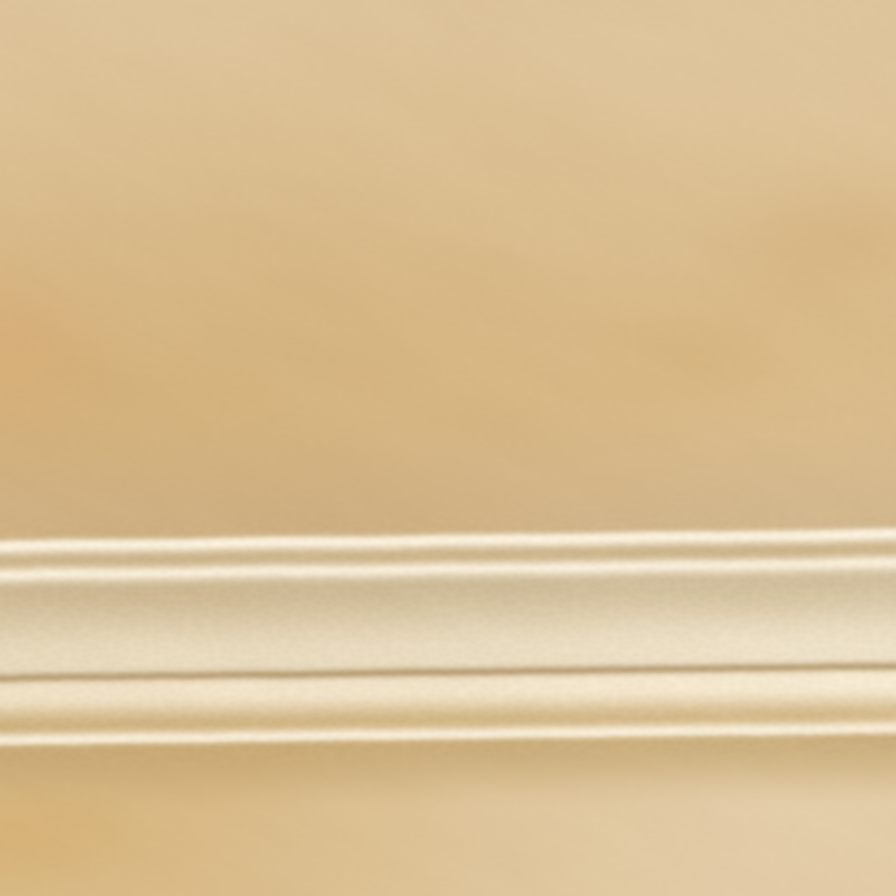
Reproduce this texture procedurally as a Shadertoy shader.

```glsl
vec2 hash2(vec2 cell) {
    vec3 q = fract(cell.xyx * vec3(0.1031, 0.1030, 0.0973));
    q += dot(q, q.yzx + 33.33);
    return fract((q.xx + q.yz) * q.zy);
}

// Distance to the nearest scattered point
float cellular(vec2 p) {
    vec2 cell = floor(p), local = fract(p);
    float nearest = 2.0;
    for (int j = -1; j <= 1; j++)
        for (int i = -1; i <= 1; i++) {
            vec2 offset = vec2(i, j);
            vec2 delta = offset + hash2(cell + offset) - local;
            nearest = min(nearest, dot(delta, delta));
        }
    return sqrt(nearest);
}

// Soft mottling, roughly -1 to 1
float layeredSines(vec2 p) {
    float sum = 0.0, amplitude = 0.5;
    for (int i = 0; i < 5; i++) {
        sum += amplitude * sin(p.x + 1.3 * sin(p.y + float(i))) * cos(0.8 * p.y + 0.5 * sin(p.x));
        p = mat2(1.5, 1.0, -1.0, 1.5) * p + 2.7;
        amplitude *= 0.58;
    }
    return sum;
}

float ridge(float height, float center, float width) {
    float d = (height - center) / width;
    return exp(-d * d);
}

float glow(vec2 uv, vec2 center, vec2 radius) {
    vec2 d = (uv - center) / radius;
    return exp(-dot(d, d));
}

vec3 upperWall(vec2 uv, float height) {
    vec3 shade = mix(vec3(0.805, 0.685, 0.505), vec3(0.832, 0.703, 0.497), smoothstep(0.39, 0.56, height));
    vec3 wall = mix(shade, vec3(0.867, 0.765, 0.600), smoothstep(0.54, 1.0, height));
    wall += vec3(0.020, 0.030, 0.045) * smoothstep(0.25, 0.95, uv.x) * smoothstep(1.1, 0.6, uv.y);
    wall += vec3(0.010, -0.020, -0.025) * glow(uv, vec2(0.0, 0.61), vec2(0.10, 0.08));
    wall -= vec3(0.020, 0.035, 0.050) * glow(uv, vec2(0.94, 0.73), vec2(0.12, 0.06));
    wall -= vec3(0.008, 0.016, 0.028) * glow(uv, vec2(0.78, 0.61), vec2(0.10, 0.06));
    return wall;
}

vec3 lowerWall(vec2 uv, float height) {
    vec3 wall = mix(vec3(0.850, 0.730, 0.530), vec3(0.885, 0.795, 0.650), smoothstep(0.05, 0.9, uv.x));
    wall -= vec3(0.010, 0.030, 0.060) * glow(uv, vec2(0.0, 0.07), vec2(0.16, 0.06));
    return mix(wall, vec3(0.770, 0.650, 0.445), 0.75 * smoothstep(0.085, 0.163, height));
}

// Moulding profile, shaded from its top rim down to its lower lip
vec3 moulding(float height, float x) {
    vec3 cream = vec3(0.975, 0.935, 0.855);
    vec3 groove = vec3(0.785, 0.685, 0.515);
    vec3 cove = mix(vec3(0.915, 0.860, 0.750), vec3(0.805, 0.725, 0.580), smoothstep(0.265, 0.345, height));
    vec3 torus = mix(vec3(0.815, 0.705, 0.510), vec3(0.945, 0.890, 0.785), smoothstep(0.187, 0.222, height));
    vec3 color = mix(torus, cove, smoothstep(0.235, 0.249, height));
    color += vec3(0.025, 0.035, 0.050) * (x - 0.35);
    color = mix(color, groove, smoothstep(0.348, 0.366, height));
    color = mix(color, vec3(0.700, 0.590, 0.420), 0.80 * ridge(height, 0.243, 0.0055));
    color = mix(color, cream, ridge(height, 0.390, 0.0095));
    color = mix(color, cream, 0.95 * ridge(height, 0.358, 0.0090));
    return mix(color, cream, 0.92 * ridge(height, 0.174, 0.0080));
}

void mainImage(out vec4 fragColor, in vec2 fragCoord) {
    vec2 uv = fragCoord / iResolution.xy;

    // Slight tilt and hand-cast wobble of the moulding
    float wobble = 0.0009 * layeredSines(vec2(uv.x * 28.0, uv.y * 9.0));
    float height = uv.y - 0.0135 * uv.x + wobble;

    vec3 color = mix(lowerWall(uv, height), moulding(height, uv.x), smoothstep(0.161, 0.171, height));
    color = mix(color, upperWall(uv, height), smoothstep(0.393, 0.405, height));

    // Brushed plaster mottling along a falling diagonal
    vec2 brushed = vec2(uv.x + 0.4 * uv.y, uv.y + 0.35 * uv.x);
    color += vec3(0.007, 0.009, 0.012) * layeredSines(brushed * vec2(7.0, 19.0));
    color += vec3(0.004) * layeredSines(brushed * vec2(30.0, 65.0));

    // Fine grain, stronger on the moulding
    float onMoulding = smoothstep(0.13, 0.17, height) * smoothstep(0.43, 0.39, height);
    color += mix(0.006, 0.022, onMoulding) * (cellular(uv * vec2(95.0, 150.0)) - 0.5);

    fragColor = vec4(clamp(color, 0.0, 1.0), 1.0);
}
```
